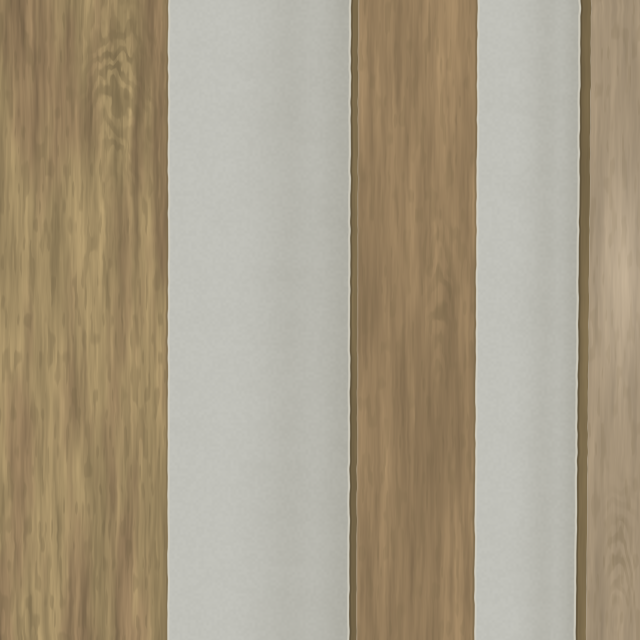
A Shadertoy shader for this texture:

```glsl
const vec3 WALL_LIGHT = vec3(0.755, 0.755, 0.725);
const vec3 WALL_SHADE = vec3(0.67, 0.665, 0.625);
const vec3 LIP_COLOR = vec3(0.84, 0.82, 0.76);
const vec3 WOOD_DARK = vec3(0.45, 0.39, 0.28);
const vec3 WOOD_BROWN = vec3(0.56, 0.47, 0.35);
const vec3 WOOD_GOLD = vec3(0.62, 0.54, 0.39);
const vec3 WOOD_PALE = vec3(0.64, 0.57, 0.47);

// Plank layout along the lower edge
const int PLANKS = 3;
const float LEFT[3] = float[3](-0.1, 0.546, 0.900);
const float RIGHT[3] = float[3](0.262, 0.741, 1.1);
const float SIDE[3] = float[3](0.0, 0.011, 0.016);

float hash(vec2 p) {
    vec3 q = fract(p.xyx * 0.1031);
    q += dot(q, q.yzx + 33.33);
    return fract((q.x + q.y) * q.z);
}

float noise(vec2 p) {
    vec2 i = floor(p), f = fract(p);
    f = f * f * (3.0 - 2.0 * f);
    return mix(mix(hash(i), hash(i + vec2(1, 0)), f.x),
               mix(hash(i + vec2(0, 1)), hash(i + vec2(1, 1)), f.x), f.y);
}

float fbm(vec2 p) {
    float sum = 0.0, weight = 0.5;
    for (int i = 0; i < 4; i++) {
        sum += weight * noise(p);
        p = p * 2.03 + 17.3;
        weight *= 0.5;
    }
    return sum / 0.9375;
}

float band(float x, float a, float b, float aa) {
    return smoothstep(a - aa, a + aa, x) - smoothstep(b - aa, b + aa, x);
}

float glow(vec2 p, vec2 center, vec2 size) {
    vec2 d = (p - center) / size;
    return exp(-dot(d, d));
}

// Nested arches fading out around a centre
float figure(vec2 p, vec2 center, vec2 size, float rings) {
    vec2 d = (p - center) / size;
    float warp = fbm(p * vec2(38.0, 16.0)) * 0.7;
    float radius = length(d + vec2(0.2, 1.1)) + warp;
    float lines = smoothstep(0.1, 0.9, 0.5 + 0.5 * cos(radius * rings));
    float broken = 0.35 + 0.65 * noise(p * vec2(70.0, 45.0));
    return lines * broken * exp(-dot(d, d) * 1.3);
}

vec3 wood(vec2 p, float seed, vec3 base, vec3 tint, float contrast) {
    vec2 q = p + seed * vec2(3.7, 5.1);
    float drift = 0.012 * fbm(q * vec2(5.0, 3.0));
    float patches = fbm(vec2((q.x + drift) * 24.0, q.y * 3.5));
    float grain = fbm(vec2((q.x + drift) * 95.0, q.y * 5.0));
    float fiber = noise(vec2(q.x * 330.0, q.y * 22.0));
    float pores = smoothstep(0.62, 0.85, noise(vec2(q.x * 210.0, q.y * 34.0)));
    vec3 color = mix(base, tint, smoothstep(0.35, 0.68, patches));
    color *= 1.0 + contrast * (0.42 * (grain - 0.5) + 0.10 * (fiber - 0.5));
    return mix(color, WOOD_DARK, 0.28 * contrast * pores);
}

vec3 wall(vec2 p, float a, float b) {
    float t = (p.x - a) / (b - a);
    float shade = 0.35 * smoothstep(0.3, 0.68, t) + 0.5 * smoothstep(0.78, 1.0, t);
    shade += 0.15 * glow(vec2(t, 0.0), vec2(0.67, 0.0), vec2(0.1, 1.0));
    shade += 0.18 * (fbm(p * vec2(20.0, 30.0)) - 0.5);
    vec3 color = mix(WALL_LIGHT, WALL_SHADE, clamp(shade, 0.0, 1.0));
    return color + 0.018 * (noise(p * 240.0) - 0.5);
}

vec3 plankFace(vec2 p, int index) {
    vec3 base = index == 2 ? WOOD_PALE * 0.96 : WOOD_BROWN;
    vec3 tint = index == 0 ? WOOD_GOLD : (index == 1 ? WOOD_BROWN * 1.09 : WOOD_PALE);
    float contrast = index == 0 ? 1.0 : (index == 1 ? 0.65 : 0.5);
    vec3 color = wood(p, float(index), base, tint, contrast);

    // Arched grain, one figure per plank
    float arches = figure(p, vec2(0.185, 0.87), vec2(0.052, 0.15), 24.0)
                 + 0.7 * figure(p, vec2(0.687, 0.53), vec2(0.022, 0.14), 18.0)
                 + 0.5 * figure(p, vec2(0.968, 0.14), vec2(0.025, 0.10), 20.0);
    color = mix(color, WOOD_DARK * 0.95, 0.65 * arches);

    // Soft reflection on the right plank
    return color + 0.10 * glow(p, vec2(0.97, 0.57), vec2(0.05, 0.18));
}

void mainImage(out vec4 fragColor, in vec2 fragCoord) {
    vec2 p = fragCoord / iResolution.xy;
    float aa = 0.8 / iResolution.x;

    // Slight perspective lean and rough cut edges
    float x = p.x - 0.0095 * p.x * p.x * p.y;
    x += 0.0012 * (noise(vec2(p.y * 75.0, floor(p.x * 8.0))) - 0.5);
    vec2 q = vec2(x, p.y);

    vec3 color = WALL_LIGHT;
    for (int i = 0; i < PLANKS - 1; i++)
        color = mix(color, wall(q, RIGHT[i], LEFT[i + 1]), band(x, RIGHT[i], LEFT[i + 1], aa));

    for (int i = 0; i < PLANKS; i++) {
        float a = LEFT[i], b = RIGHT[i], face = a + SIDE[i];
        vec3 side = wood(q, 7.0, WOOD_DARK, WOOD_DARK * 1.08, 0.5);
        color = mix(color, side, band(x, a, face, aa));
        color = mix(color, plankFace(q, i), band(x, face, b, aa));

        // Bright lips and dark seams
        color = mix(color, LIP_COLOR, 0.75 * band(x, a - 0.0035, a - 0.0005, aa));
        color = mix(color, WOOD_DARK * 0.75, 0.7 * band(x, a, a + 0.0025, aa));
        color = mix(color, WOOD_PALE, 0.45 * band(x, face, face + 0.002, aa));
        color = mix(color, WOOD_DARK, 0.55 * band(x, b - 0.003, b, aa));
        color = mix(color, LIP_COLOR, 0.65 * band(x, b, b + 0.003, aa));
    }
    fragColor = vec4(color, 1.0);
}
```
